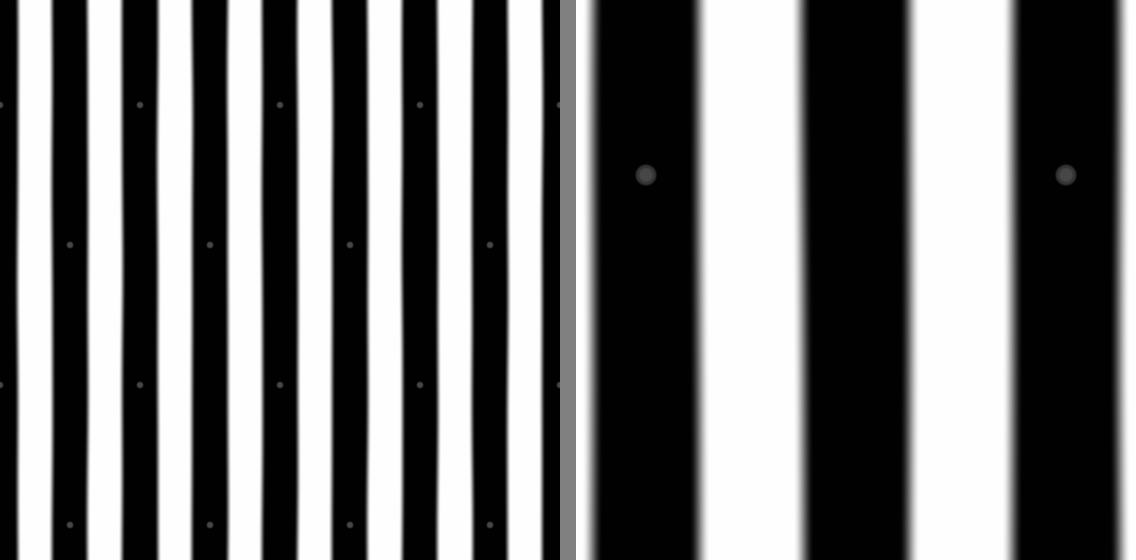
Left, the full canvas; right, a detail of the centre.
Give the GLSL for this pattern, as a WebGL 2 fragment shader.

```glsl
#version 300 es
precision highp float;
// Soft-edged black and white vertical stripes with faint grey dots in a staggered grid.

uniform vec2 u_resolution;
out vec4 outColor;

const float TAU = 6.2831853;
const float STRIPES = 8.0;          // black stripes across
const float DOT_ROWS = 4.0;         // dot rows down, even for a seamless stagger
const float DOT_COLUMNS = 4.0;      // dots in each row
const float DOT_HEIGHT = 0.25;      // dot position within its row
const float HALF_WIDTH = 0.0318;    // half width of a black stripe
const float EDGE_BLUR = 0.0062;     // half width of the soft edge
const float WOBBLE = 0.0009;        // sideways drift of each edge
const float DOT_RADIUS = 0.0061;
const float CORE_RADIUS = 0.0040;
const float DOT_BLUR = 0.0009;
const vec3 BLACK = vec3(0.005);
const vec3 WHITE = vec3(0.995);
const vec3 DOT_RIM = vec3(0.20);
const vec3 DOT_CORE = vec3(0.28);

float hash(float n) {
    return fract(sin(n * 12.9898 + 4.1) * 437.585);
}

// Layered sines with whole frequencies, so the drift wraps vertically.
float edgeDrift(float y, float edgeId) {
    float phase = TAU * hash(edgeId);
    float drift = 0.6 * sin(TAU * y + phase);
    drift += 0.4 * sin(TAU * 2.0 * y + 2.3 * phase);
    drift += 0.25 * sin(TAU * 3.0 * y + 4.7 * phase);
    return WOBBLE * drift;
}

// 0 inside a black stripe, 1 in the white gap.
float stripeMask(vec2 uv) {
    float x = uv.x * STRIPES;
    float stripe = floor(x + 0.5);
    float offset = (x - stripe) / STRIPES;
    float edgeId = 2.0 * mod(stripe, STRIPES) + step(0.0, offset);
    float d = abs(offset) - HALF_WIDTH - edgeDrift(uv.y, edgeId);
    return smoothstep(-EDGE_BLUR, EDGE_BLUR, d);
}

// Distance to the nearest dot centre; alternate rows shift by half a column.
float dotDistance(vec2 uv) {
    float row = floor(uv.y * DOT_ROWS);
    float shift = 0.5 * mod(row, 2.0);
    float dx = (fract(uv.x * DOT_COLUMNS + shift) - 0.5) / DOT_COLUMNS;
    float dy = (fract(uv.y * DOT_ROWS) - DOT_HEIGHT) / DOT_ROWS;
    return length(vec2(dx, dy));
}

float disc(float d, float radius, float blur) {
    return 1.0 - smoothstep(radius - blur, radius + blur, d);
}

void main() {
    vec2 uv = gl_FragCoord.xy / u_resolution;
    float pixel = 1.0 / min(u_resolution.x, u_resolution.y);

    // Stripes
    vec3 color = mix(BLACK, WHITE, stripeMask(uv));

    // Dots with a brighter core
    float d = dotDistance(uv);
    float blur = max(DOT_BLUR, 0.7 * pixel);
    color = mix(color, DOT_RIM, disc(d, DOT_RADIUS, blur));
    color = mix(color, DOT_CORE, disc(d, CORE_RADIUS, blur));

    outColor = vec4(color, 1.0);
}
```
